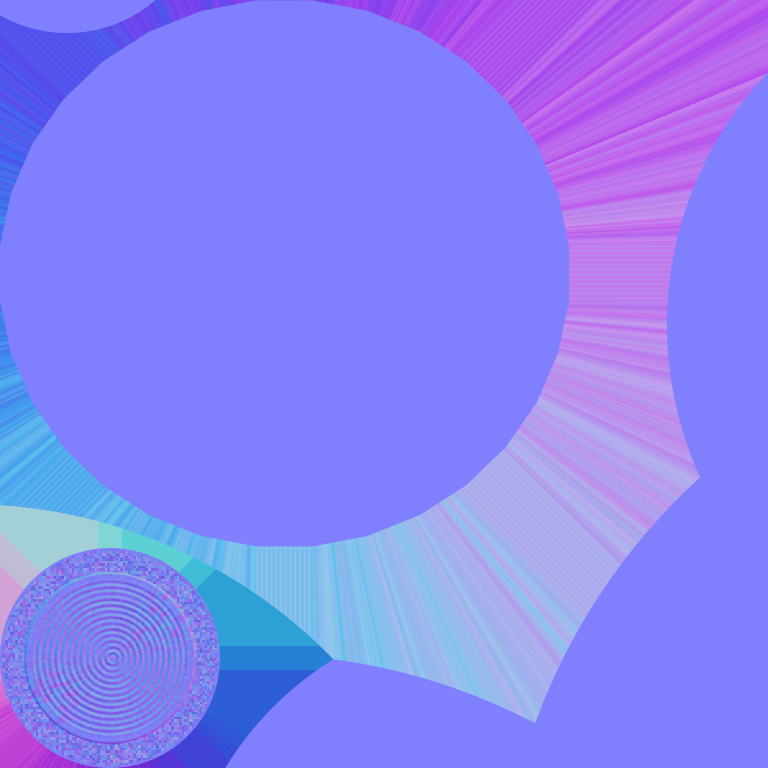
Write a Shadertoy shader that draws this texture map.

```glsl
// Tangent-space normal map: a smooth disc in a streaked bevel fan, with a small grooved knob in the corner.

const float PI = 3.14159265;
const vec3 FLAT = vec3(0.5, 0.5, 1.0);

float hash(float x) {
    x = fract(x * 0.1031);
    x *= x + 33.33;
    return fract(x * (x + x));
}

float hash2(vec2 p) {
    vec3 q = fract(vec3(p.xyx) * 0.1031);
    q += dot(q, q.yzx + 33.33);
    return fract((q.x + q.y) * q.z);
}

float noise(float x) {
    float i = floor(x), f = fract(x);
    return mix(hash(i + 200.0), hash(i + 201.0), f * f * (3.0 - 2.0 * f));
}

float circle(vec2 p, vec2 center, float radius) {
    return length(p - center) - radius;
}

float cover(float d) {
    return clamp(0.5 - d * iResolution.y, 0.0, 1.0);
}

// Bevel split into eight straight strips with a fan between each pair.
// Returns smooth angle, offset across the strip, facet angle, strip mask.
vec4 bevel(vec2 q, float halfWidth) {
    float axis = round(atan(q.y, q.x) / (PI / 4.0)) * PI / 4.0;
    vec2 dir = vec2(cos(axis), sin(axis));
    float along = dot(q, dir), across = dot(q, vec2(-dir.y, dir.x));
    float side = sign(across);
    float spread = atan(max(abs(across) - halfWidth, 0.0), max(along - 2.414 * halfWidth, 1e-4));
    float strip = cover(abs(across) - halfWidth);
    return vec4(axis + side * spread, clamp(across, -halfWidth, halfWidth),
                axis + side * (1.0 - strip) * PI / 8.0, strip);
}

// Streaks that run outward: hard broad bands plus fine smooth lines.
float streaks(float s) {
    float broad = hash(floor(s * 11.0) + 90.0) - 0.5;
    float medium = noise(s * 38.0 + 300.0) - 0.5;
    float fine = noise(s * 150.0 + 900.0) - 0.5;
    return 0.35 * broad + 0.5 * medium + 0.5 * fine;
}

vec3 discBevel(vec2 q) {
    vec4 b = bevel(q, 0.0365);
    float s = b.x + b.y / 0.33;
    float lines = 0.14 * sin(b.y * 2.0 * PI / 0.0062);
    float turn = mix(streaks(s), lines, b.w);
    float tilt = 0.25 + 0.07 * (noise(s * 70.0 + 40.0) - 0.5) * (1.0 - b.w) + 0.15 * lines * b.w;
    float a = b.x + turn;
    return vec3(0.5 + tilt * cos(a), 0.5 - tilt * sin(a), 0.93);
}

vec3 knobBevel(vec2 q) {
    vec4 b = bevel(q, 0.0156);
    float rough = smoothstep(-0.35, -0.9, b.x) * (1.0 - b.w);
    float a = mix(b.z, b.x, rough) + rough * 0.6 * streaks(b.x);
    return vec3(0.5 - 0.35 * cos(a), 0.5 + 0.34 * sin(a), 0.84);
}

// Concentric grooves, a rim line and a band of grain.
vec3 knobFace(vec2 q) {
    float r = length(q - vec2(0.004, 0.0) * smoothstep(0.12, 0.0, length(q)));
    vec2 dir = q / max(length(q), 1e-4);
    float a = atan(q.y, q.x);
    float glint = pow(abs(cos(a - 0.6)), 6.0);
    float groove = sin(r * 2.0 * PI / 0.0078) * (0.10 + 0.09 * noise(r * 190.0));
    groove *= 1.0 - smoothstep(0.098, 0.106, r);
    float rim = smoothstep(0.0025, 0.0, abs(r - 0.1107));
    float scratch = (noise(a * 35.0 + floor(r * 128.0) * 17.0) - 0.5) * 0.25 * glint;
    vec2 cell = floor((q + 0.2) * 300.0);
    vec2 grain = vec2(hash2(cell), hash2(cell + 71.0)) - 0.5;
    float band = smoothstep(0.110, 0.114, r) * smoothstep(0.142, 0.138, r);
    vec2 slope = dir * (groove + 0.22 * rim) + vec2(scratch, -scratch) * (1.0 - band);
    slope += grain * mix(0.06, 0.26, band);
    return vec3(0.5 + slope.x, 0.5 + slope.y, 0.97 - 0.5 * length(slope));
}

void mainImage(out vec4 fragColor, in vec2 fragCoord) {
    vec2 p = fragCoord / iResolution.xy;
    vec2 disc = p - vec2(0.3704, 0.644);
    vec2 knob = p - 0.1432;

    // Sloped surfaces around both round parts
    vec3 color = discBevel(disc);
    color = mix(color, knobBevel(knob), cover(circle(p, vec2(-0.0443, -0.3229), 0.6667)));

    // Flat ground cut by large arcs
    float ground = max(circle(p, vec2(0.3294, -0.6445), 0.793), circle(p, vec2(0.66, -0.224), 0.4297));
    ground = min(ground, circle(p, vec2(1.452, -0.216), 0.8034));
    ground = min(ground, circle(p, vec2(1.345, 0.577), 0.4766));
    ground = min(ground, circle(p, vec2(0.0872, 1.1328), 0.1758));
    color = mix(color, FLAT, cover(ground));

    // Large disc: a slightly squashed 32-sided polygon
    vec2 e = disc * vec2(1.0, 0.371 / 0.356);
    float side = PI / 16.0;
    float turn = mod(atan(e.y, e.x) + side * 0.5, side) - side * 0.5;
    color = mix(color, FLAT, cover(length(e) * cos(turn) - 0.3705));

    // Small grooved knob
    color = mix(color, knobFace(knob), cover(length(knob) - 0.1432));
    fragColor = vec4(color, 1.0);
}
```
